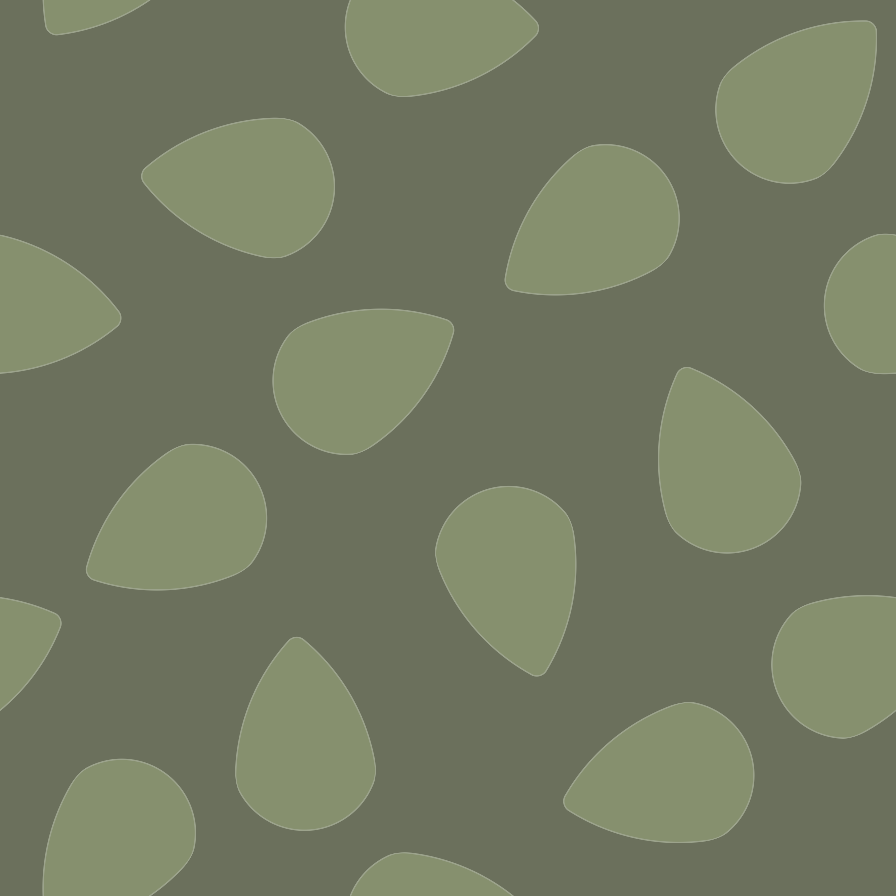
A Shadertoy shader for this pattern:

```glsl
// Scattered rounded seed shapes with a thin pale rim on a muted olive ground, tiling.

float hash(float n) {
    return fract(sin(n * 127.1 + 31.7) * 43758.5);
}

// Intersection of two shapes with the shared corner rounded by radius r
float roundMax(float a, float b, float r) {
    return min(max(a, b), -r) + length(max(vec2(a, b) + r, 0.0));
}

// Signed distance to a seed pointing along +x: two long side arcs and a blunt cap
float seedDistance(vec2 p) {
    float upperSide = length(p - vec2(-0.0106, -0.150)) - 0.229;
    float lowerSide = length(p - vec2(-0.0106, 0.150)) - 0.229;
    // The cap only bounds the back, so it stays open towards the tip
    float cap = length(vec2(min(p.x - 0.0248, 0.0), p.y)) - 0.0822;
    return roundMax(roundMax(upperSide, lowerSide, 0.011), cap, 0.004);
}

// Seed direction: mostly level or rising, a few upright, every second one reversed
float seedAngle(float id) {
    float rank = mod(id * 9.0, 13.0);
    float degrees = -10.0 + 7.0 * rank + 38.0 * step(9.5, rank);
    degrees += 180.0 * mod(rank, 2.0) + 10.0 * (hash(id + 50.9) - 0.5);
    return radians(degrees);
}

void mainImage(out vec4 fragColor, in vec2 fragCoord) {
    vec2 uv = fragCoord / iResolution.xy;
    float pixel = 1.0 / iResolution.y;

    // Thirteen seeds on a wrapping lattice, each shifted and turned
    float dist = 1.0;
    for (int i = 0; i < 13; i++) {
        float id = float(i);
        vec2 jitter = vec2(hash(id + 0.3), hash(id + 20.6)) - 0.5;
        vec2 center = vec2(id + 0.5, id * 5.0 + 8.5) / 13.0 + 0.03 * jitter;
        vec2 p = fract(uv - center + 0.5) - 0.5;
        float angle = seedAngle(id);
        float c = cos(angle), s = sin(angle);
        p = vec2(c * p.x + s * p.y, c * p.y - s * p.x);
        dist = min(dist, seedDistance(p + vec2(0.05, 0.0)));
    }

    // Flat fill, then the fine crisp rim along the edge
    vec3 ground = vec3(0.42, 0.44, 0.36);
    vec3 seed = vec3(0.527, 0.563, 0.432);
    vec3 rim = vec3(0.61, 0.64, 0.55);
    float fill = clamp(0.5 - dist / pixel, 0.0, 1.0);
    float edge = clamp(0.5 + (0.0008 - abs(dist)) / (0.6 * pixel), 0.0, 1.0);
    vec3 color = mix(mix(ground, seed, fill), rim, edge);
    fragColor = vec4(color, 1.0);
}
```
